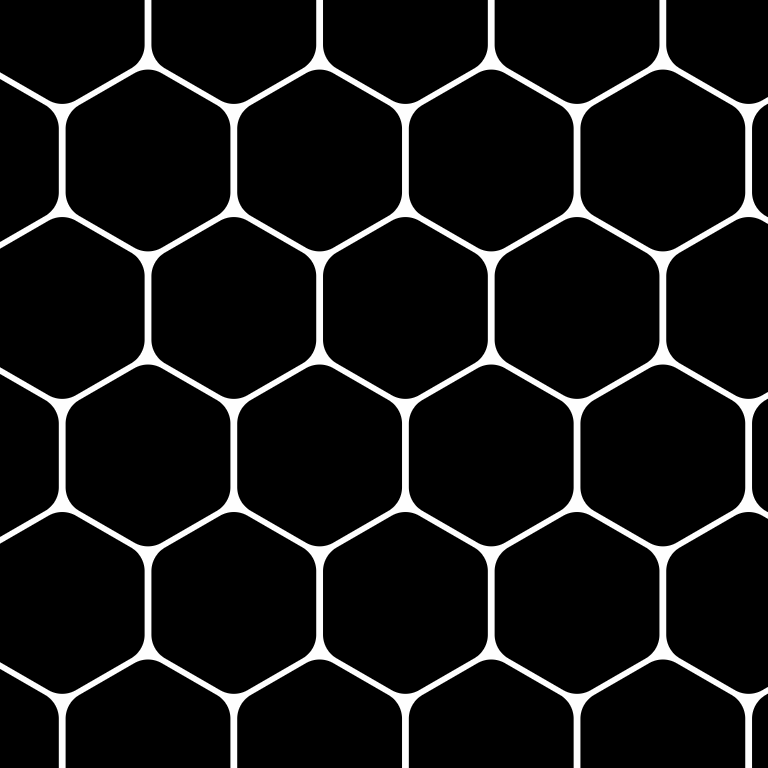
Reproduce this pattern procedurally as a WebGL 1 fragment shader.

```glsl
precision highp float;

// Honeycomb mesh: black hexagons with rounded corners, standing on a point,
// laid in staggered rows over white so the gaps between them form the lines.
// Two offset rectangular lattices of one hexagon distance function cover it.

#define PITCH vec2(0.22345, 0.19203)   // column and row spacing of the cells
#define ANCHOR vec2(0.5279, 0.5990)    // centre of one cell
#define APOTHEM 0.1073                 // cell centre to flat side
#define CORNER 0.0358                  // corner radius
#define LINE_COLOR vec3(0.995)
#define CELL_COLOR vec3(0.0)

uniform vec2 u_resolution;

// Signed distance to a point-up hexagon with rounded corners.
float roundedHexagon(vec2 p, float apothem, float radius) {
    const vec2 foldAxis = vec2(-0.866025, 0.5);
    float inner = apothem - radius;
    float halfSide = inner * 0.57735;
    p = abs(p.yx);
    p -= 2.0 * min(dot(foldAxis, p), 0.0) * foldAxis;
    p -= vec2(clamp(p.x, -halfSide, halfSide), inner);
    return length(p) * sign(p.y) - radius;
}

// Offset from the nearest point of a rectangular lattice.
vec2 latticeOffset(vec2 p, vec2 period) {
    return p - period * floor(p / period + 0.5);
}

void main() {
    float pixel = 1.0 / min(u_resolution.x, u_resolution.y);
    vec2 p = gl_FragCoord.xy * pixel - ANCHOR;

    // Even rows and odd rows, the latter shifted by half a column.
    vec2 period = PITCH * vec2(1.0, 2.0);
    vec2 evenCell = latticeOffset(p, period);
    vec2 oddCell = latticeOffset(p - 0.5 * period, period);
    float dist = min(roundedHexagon(evenCell, APOTHEM, CORNER),
                     roundedHexagon(oddCell, APOTHEM, CORNER));

    // One-pixel smooth edge between cell and line.
    float line = clamp(dist / pixel + 0.5, 0.0, 1.0);
    gl_FragColor = vec4(mix(CELL_COLOR, LINE_COLOR, line), 1.0);
}
```
